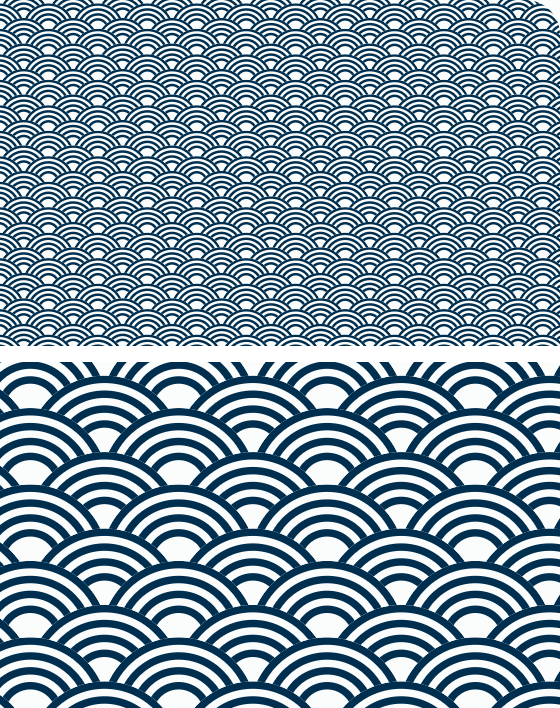
Top: the whole. Bottom: its middle third, enlarged.
This pattern is drawn by a WebGL 2 fragment shader. Its source:

```glsl
#version 300 es
precision highp float;
// Overlapping wave scales: concentric arcs in staggered rows, with one rounded corner.

uniform vec2 u_resolution;
out vec4 outColor;

// All lengths are fractions of the canvas width.
const vec2 PERIOD = vec2(0.0883, 0.0455);   // column spacing, spacing of row pairs
const vec2 ORIGIN = vec2(0.528, 0.3383);    // centre of one scale in a first row
const float ROW_DROP = 0.0262;              // second row of a pair lies this far below
const float RADIUS = 0.0462;                // outer radius of a scale
const float BAND = 0.00443;                 // width of each line and each gap
const float BAND_COUNT = 7.0;               // four lines with three gaps
const float CORNER_RADIUS = 0.062;

const vec3 PAPER = vec3(0.985, 0.992, 0.992);
const vec3 NAVY = vec3(0.0, 0.18, 0.31);

// Coverage of a shape from its signed distance.
float coverage(float dist, float pixel) {
    return clamp(0.5 - dist / pixel, 0.0, 1.0);
}

// Paints the nearest scale of one row over the layers above it.
vec3 paintScale(vec3 below, vec2 p, vec2 center, float pixel) {
    vec2 q = p - center;
    q.x -= PERIOD.x * round(q.x / PERIOD.x);
    float r = length(q);

    // Bands counted inward from the rim; the core stays plain.
    float band = min((RADIUS - r) / BAND, BAND_COUNT + 0.5);
    float fromLine = 2.0 * abs(fract(0.5 * band + 0.25) - 0.5);
    float line = coverage((fromLine - 0.5) * BAND, pixel);
    vec3 fill = mix(PAPER, NAVY, line);
    return mix(below, fill, coverage(r - RADIUS, pixel));
}

void main() {
    vec2 p = gl_FragCoord.xy / u_resolution.x;
    float pixel = 1.0 / u_resolution.x;
    float nearestPair = round((p.y - ORIGIN.y) / PERIOD.y);

    // Paint from upper to lower rows, so each row overlaps the one above.
    vec3 color = PAPER;
    for (int i = 2; i >= -1; i--) {
        vec2 center = ORIGIN;
        center.y += (nearestPair + float(i)) * PERIOD.y;
        color = paintScale(color, p, center, pixel);
        center += vec2(0.5 * PERIOD.x, -ROW_DROP);
        color = paintScale(color, p, center, pixel);
    }

    // Rounded upper right corner.
    vec2 topRight = u_resolution / u_resolution.x;
    vec2 corner = max(p - topRight + CORNER_RADIUS, 0.0);
    float inside = coverage(length(corner) - CORNER_RADIUS, pixel);
    outColor = vec4(mix(PAPER, color, inside), 1.0);
}
```
